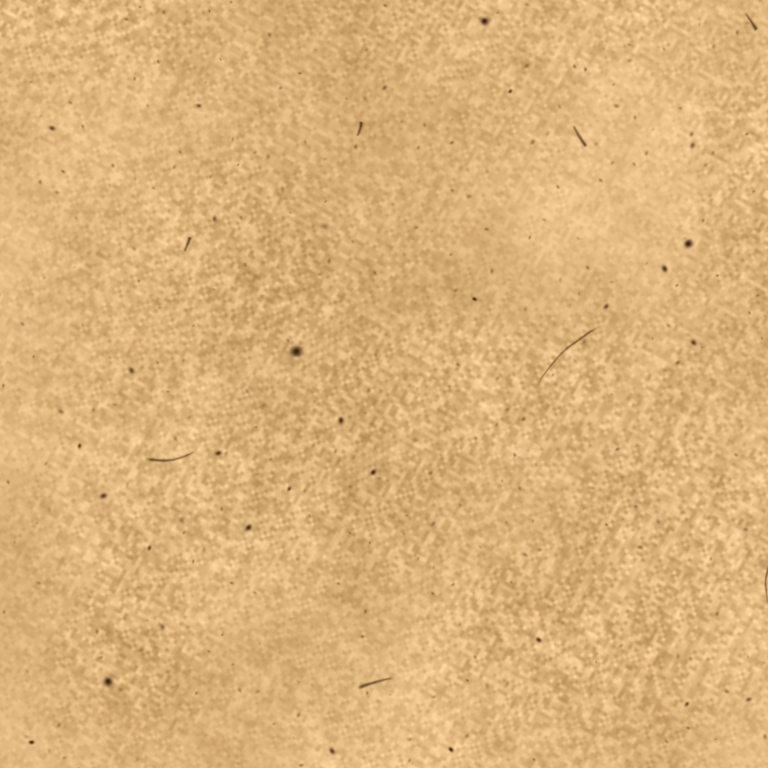
A WebGL 2 fragment shader for this texture:

```glsl
#version 300 es
precision highp float;
// Aged kraft paper: mottled tan pulp with grain, dark specks and stray fibres.

#define PAPER vec3(0.872, 0.711, 0.488)
#define INK vec3(0.22, 0.12, 0.05)
#define BLOTCH 0.060
#define GRAIN 0.150
#define GRAIN_CELLS 205.0
#define FAINT_SIZE 0.0025
#define DARK_SIZE 0.0034
#define SPOT_SIZE 0.0058
#define SPOT_COUNT 4
#define FIBRE_COUNT 8
#define HALO 0.07

uniform vec2 u_resolution;
out vec4 fragColor;

float hash(vec2 p) {
    return fract(sin(dot(p, vec2(127.1, 311.7))) * 43758.55);
}

vec2 hash2(vec2 p) {
    return vec2(hash(p), hash(p + 57.3));
}

mat2 rotation(float angle) {
    float c = cos(angle), s = sin(angle);
    return mat2(c, s, -s, c);
}

// Smooth value noise, centred on zero.
float noise(vec2 p) {
    vec2 i = floor(p), f = fract(p);
    f = f * f * (3.0 - 2.0 * f);
    float low = mix(hash(i), hash(i + vec2(1.0, 0.0)), f.x);
    float high = mix(hash(i + vec2(0.0, 1.0)), hash(i + vec2(1.0, 1.0)), f.x);
    return mix(low, high, f.y) - 0.5;
}

// Broad uneven toning, from large clouds down to small patches.
float blotches(vec2 p) {
    float sum = 0.0, weight = 1.0;
    for (int i = 0; i < 4; i++) {
        sum += weight * noise(p);
        p = rotation(0.7) * p * 2.3 + 11.7;
        weight *= 0.85;
    }
    return sum;
}

// Fine pulp texture, stronger in some regions than in others.
float pulp(vec2 uv) {
    float fine = noise(rotation(0.5) * uv * GRAIN_CELLS);
    float coarse = noise(rotation(1.1) * uv * GRAIN_CELLS * 0.5 + 31.0);
    float strength = 1.0 + 0.9 * noise(uv * 6.0 + 4.0);
    return (fine + 0.5 * coarse) * strength;
}

// Soft dot: x is its darkness, y the pale rim around it.
vec2 softDot(float q) {
    return vec2(exp(-q), q * exp(-0.7 * q));
}

// One dot at most in each cell of a turned grid.
vec2 specks(vec2 uv, float cells, float density, float size, float seed) {
    vec2 p = rotation(seed) * uv * cells;
    vec2 id = floor(p) + seed * 17.0;
    vec2 d = (fract(p) - 0.2 - 0.6 * hash2(id)) / cells;
    d = rotation(6.28 * hash(id + 3.1)) * d * vec2(0.85, 1.2);
    float radius = size * mix(0.7, 1.25, hash(id + 8.7));
    float opacity = step(hash(id + 5.3), density) * mix(0.35, 1.0, hash(id + 9.9));
    return softDot(dot(d, d) / (radius * radius)) * opacity;
}

// Evenly spread positions for the few large parts.
vec2 scatter(float i, float seed) {
    return fract(vec2(0.755, 0.57) * i + hash2(vec2(seed, 2.0)));
}

vec2 spots(vec2 uv) {
    vec2 sum = vec2(0.0);
    for (int i = 0; i < SPOT_COUNT; i++) {
        vec2 d = uv - scatter(float(i), 6.0);
        float radius = SPOT_SIZE * mix(0.7, 1.1, hash(vec2(i, 4.0)));
        radius *= 1.0 + 0.7 * noise(uv * 130.0);
        sum += softDot(dot(d, d) / (radius * radius));
    }
    return sum;
}

// Thin bent strands, some long and faint, some short and thick.
float fibres(vec2 uv) {
    float cover = 0.0;
    for (int i = 0; i < FIBRE_COUNT; i++) {
        vec2 h = hash2(vec2(i, 13.0));
        float stretch = fract(float(i) * 0.618);
        stretch *= stretch;
        float reach = mix(0.011, 0.075, stretch);
        vec2 d = rotation(6.28 * h.x) * (uv - scatter(float(i), 9.0));
        float t = d.x / reach;
        d.y += reach * (h.y - 0.5) * 0.5 * t * t + 0.002 * noise(uv * 45.0);
        float width = mix(0.0024, 0.0015, stretch) * mix(0.7, 1.0, smoothstep(-1.0, 1.0, t));
        float line = exp(-d.y * d.y / (width * width));
        float ends = 1.0 - smoothstep(0.7, 1.0, abs(t));
        cover = max(cover, line * ends * mix(0.8, 0.5, stretch) * mix(0.5, 1.0, 0.5 + 0.5 * t));
    }
    return cover;
}

void main() {
    vec2 uv = gl_FragCoord.xy / min(u_resolution.x, u_resolution.y);
    float tone = BLOTCH * blotches(uv * 3.2 + 2.4) + GRAIN * pulp(uv);

    vec2 marks = 0.42 * specks(uv, 34.0, 0.27, FAINT_SIZE, 0.4);
    marks += specks(uv, 13.0, 0.2, DARK_SIZE, 1.2) + spots(uv);
    float dark = clamp(max(marks.x, fibres(uv)), 0.0, 0.95);

    vec3 colour = mix(PAPER + tone + HALO * marks.y, INK, dark);
    fragColor = vec4(clamp(colour, 0.0, 1.0), 1.0);
}
```
